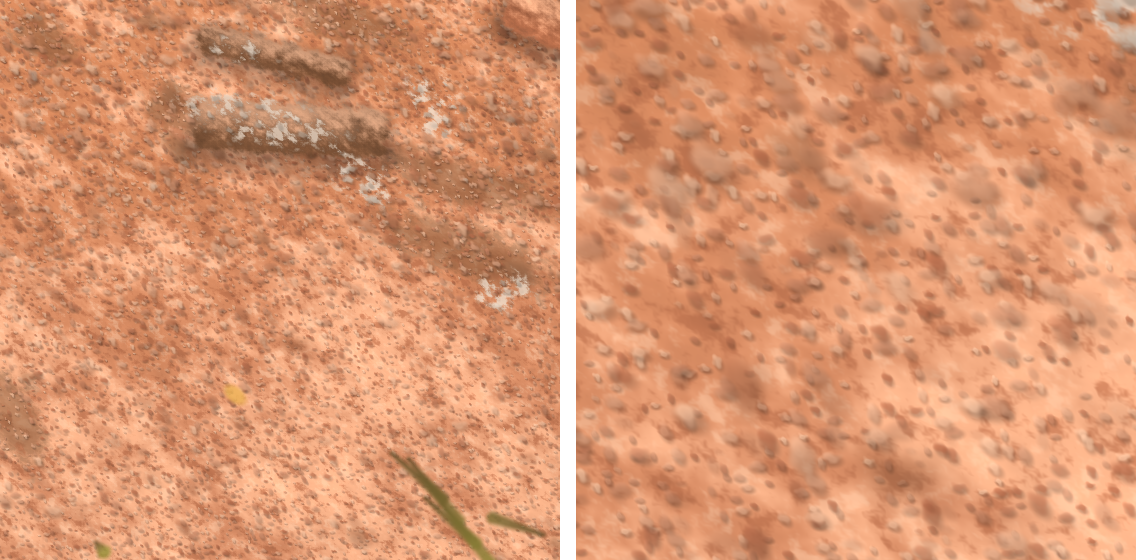
Left, the full canvas; right, a detail of the centre.
Reproduce this texture procedurally as a WebGL 1 fragment shader.

```glsl
precision highp float;
// Dry red earth strewn with slanted grit and pebbles, weathered slabs with
// pale mineral chips, and a few blades of grass. Layered sines tint the soil;
// cellular scatter at several scales places the shaded stones.
uniform vec2 u_resolution;

const vec3 SOIL = vec3(0.89, 0.58, 0.42);
const vec3 SOIL_LIGHT = vec3(0.96, 0.69, 0.53);
const vec3 SOIL_ORANGE = vec3(0.88, 0.56, 0.38);
const vec3 SOIL_DARK = vec3(0.74, 0.44, 0.30);
const vec3 CLAY = vec3(0.80, 0.60, 0.47);
const vec3 BROWN = vec3(0.53, 0.35, 0.23);
const vec3 RUST = vec3(0.73, 0.42, 0.29);
const vec3 CREAM = vec3(1.00, 0.80, 0.66);
const vec3 CHIP_GREY = vec3(0.68, 0.60, 0.53);
const vec3 CHIP_WHITE = vec3(0.95, 0.88, 0.81);
const vec3 GRASS_DARK = vec3(0.38, 0.30, 0.16);
const vec3 GRASS_LIGHT = vec3(0.58, 0.56, 0.22);
const vec3 LEAF = vec3(0.93, 0.70, 0.34);
const vec2 LIGHT = vec2(-0.5, 0.86);
const float SLANT = -0.6;    // grain direction in radians
const float STRETCH = 1.7;   // length of stones against their width
const float SHADOW = 0.2;

vec3 hash3(vec2 p) {
  vec3 q = fract(p.xyx * vec3(0.1031, 0.1030, 0.0973));
  q += dot(q, q.yxz + 33.33);
  return fract((q.xxy + q.yzz) * q.zyx);
}
vec2 turn(vec2 p, float a) {
  return vec2(cos(a) * p.x + sin(a) * p.y, cos(a) * p.y - sin(a) * p.x);
}
// Warped sine octaves, roughly -1 to 1
float mottle(vec2 p) {
  float sum = 0.0, amp = 0.5;
  for (int i = 0; i < 5; i++) {
    p = turn(p, 0.9) * 1.8 + 1.7;
    sum += amp * sin(p.x + 1.5 * sin(p.y * 0.9)) * cos(0.7 * p.y + sin(p.x));
    amp *= 0.66;
  }
  return sum;
}
// One slanted, lit and shadowed stone per cell, present where density allows
vec3 stones(vec3 color, vec2 uv, float cells, float density, vec3 dark, vec3 pale) {
  vec2 p = turn(uv, 0.35) * cells + 40.0, base = floor(p);
  for (int i = 0; i < 9; i++) {
    vec2 cell = base + vec2(mod(float(i), 3.0), floor(float(i) / 3.0)) - 1.0;
    vec3 h = hash3(cell + cells), k = hash3(cell + cells * 2.0 + 19.0);
    float present = smoothstep(h.z - 0.1, h.z + 0.1, density);
    float radius = mix(0.3, 0.62, k.x * k.x);
    vec2 d = turn(p - cell - 0.15 - 0.7 * h.xy, -0.35);
    float angle = SLANT + (k.z - 0.5) * 1.2;
    vec2 shape = vec2(1.0, STRETCH) / radius;
    vec2 q = turn(d, angle) * shape;
    vec2 below = turn(d + LIGHT * radius * 0.4, angle) * shape;
    float edge = length(q) + 0.25 * sin(4.0 * q.x + 9.0 * k.y) * cos(3.0 * q.y + 5.0 * k.z);
    float relief = 1.0 + 0.1 * clamp(dot(d, LIGHT) / radius, -1.0, 1.0);
    color *= 1.0 - SHADOW * present * (1.0 - smoothstep(0.4, 1.4, length(below)));
    color = mix(color, mix(dark, pale, k.y) * relief, 0.7 * present * (1.0 - smoothstep(0.3, 1.2, edge)));
  }
  return color;
}
// Ragged soft ellipse: 1 inside, 0 outside
float blob(vec2 uv, vec2 center, vec2 size, float angle, float ragged) {
  return 1.0 - smoothstep(0.5, 1.15, length(turn(uv - center, angle) / size) + 0.4 * ragged);
}
// Rounded block with a dark foot and a sunlit crown
vec3 slab(vec3 color, vec2 uv, vec2 center, vec2 size, float angle, float ragged, vec3 foot, vec3 crown) {
  vec2 q = turn(uv - center, angle);
  float d = length(max(abs(q) - size + 0.02, 0.0)) - 0.02 + 0.008 * ragged;
  vec3 face = mix(foot, crown, smoothstep(-0.7, 0.9, q.y / size.y + 0.7 * ragged));
  color *= 1.0 - 0.3 * (1.0 - smoothstep(-0.01, 0.03, d + 0.3 * q.y));
  return mix(color, face * (1.0 + 0.16 * ragged), 0.92 * (1.0 - smoothstep(-0.006, 0.006, d)));
}
// Tapered blade from root along reach
vec3 blade(vec3 color, vec2 uv, vec2 root, vec2 reach, float width, float tint) {
  float t = clamp(dot(uv - root, reach) / dot(reach, reach), 0.0, 1.0);
  float gap = length(uv - root - reach * t) - width * (1.0 - 0.7 * t);
  return mix(color, mix(GRASS_DARK, GRASS_LIGHT, tint * (1.0 - t)), 0.8 * (1.0 - smoothstep(-0.006, 0.007, gap)));
}

void main() {
  vec2 uv = gl_FragCoord.xy / u_resolution, grain = turn(uv, SLANT) * vec2(1.0, 1.6);
  float broad = mottle(grain * 4.0), fine = mottle(grain * 18.0 + 7.0), lumps = mottle(grain * 40.0 + 3.0);
  float rough = smoothstep(0.15, 1.0, uv.y + 0.25 * broad - 0.1 * uv.x);

  // Soil: pink and smooth below, orange and rough above
  vec3 color = mix(SOIL_LIGHT, mix(SOIL, SOIL_ORANGE, rough), smoothstep(-0.5, 0.5, broad + 0.6 * fine + 0.7 * uv.y - 0.3));
  color = mix(color, SOIL_DARK, 0.7 * smoothstep(0.1, 0.8, lumps + 0.4 * fine));
  color = mix(color, CREAM, 0.5 * smoothstep(0.1, 0.8, -lumps - 0.4 * fine));
  float stain = blob(uv, vec2(0.84, 0.67), vec2(0.18, 0.045), -0.3, lumps)
    + blob(uv, vec2(0.84, 0.55), vec2(0.19, 0.055), -0.35, lumps)
    + blob(uv, vec2(0.08, 0.93), vec2(0.08, 0.04), -0.5, lumps)
    + blob(uv, vec2(0.60, 0.97), vec2(0.15, 0.045), -0.3, lumps)
    + blob(uv, vec2(0.32, 0.80), vec2(0.07, 0.05), -0.5, lumps)
    + blob(uv, vec2(0.03, 0.25), vec2(0.05, 0.10), 0.4, lumps);
  color = mix(color, BROWN, 0.55 * min(stain, 1.0));

  // Pebbles and grit, finest first
  color = stones(color, uv, 92.0, 0.5, RUST, CREAM);
  color = stones(color, uv, 54.0, 0.25 + 0.35 * rough, RUST, CREAM);
  color = stones(color, uv, 32.0, 0.08 + 0.35 * rough, SOIL_DARK, CREAM);
  color = stones(color, uv, 15.0, 0.03 + 0.15 * rough, BROWN, SOIL_LIGHT);
  color *= 1.0 - 0.07 * broad - 0.06 * fine;

  // Slabs and their mineral chips
  color = slab(color, uv, vec2(0.52, 0.77), vec2(0.17, 0.045), -0.06, lumps, BROWN * 0.9, CLAY);
  color = slab(color, uv, vec2(0.49, 0.90), vec2(0.14, 0.026), -0.24, lumps, BROWN * 0.9, CLAY);
  color = slab(color, uv, vec2(0.98, 0.96), vec2(0.08, 0.04), -0.4, lumps, SOIL_DARK, SOIL_LIGHT);
  float mineral = blob(uv, vec2(0.47, 0.785), vec2(0.14, 0.04), -0.2, lumps)
    + blob(uv, vec2(0.65, 0.68), vec2(0.065, 0.035), -0.5, lumps)
    + blob(uv, vec2(0.77, 0.81), vec2(0.06, 0.045), -0.6, lumps)
    + blob(uv, vec2(0.43, 0.91), vec2(0.05, 0.022), -0.2, lumps)
    + blob(uv, vec2(0.90, 0.48), vec2(0.055, 0.035), 0.2, lumps);
  color = mix(color, CHIP_WHITE, 0.75 * min(mineral, 1.0) * smoothstep(-0.15, 0.5, -lumps - 0.3 * fine));
  color = stones(color, uv, 46.0, 0.45 * mineral + 0.1 * rough - 0.06, CHIP_GREY, CHIP_WHITE);

  // Fallen leaf and grass
  color = mix(color, LEAF, 0.8 * blob(uv, vec2(0.42, 0.295), vec2(0.027, 0.016), -0.7, 0.0));
  for (int i = 0; i < 4; i++) {
    float n = float(i);
    color = blade(color, uv, vec2(0.88 - 0.03 * n, 0.04 * n - 0.01), vec2(-0.09, 0.11 - 0.03 * mod(n, 2.0)), 0.01, 0.9 - 0.2 * n);
  }
  color = blade(color, uv, vec2(0.88, 0.075), vec2(0.09, -0.03), 0.01, 0.4);
  color = blade(color, uv, vec2(0.185, 0.015), vec2(-0.013, 0.015), 0.012, 1.0);
  gl_FragColor = vec4(clamp(color, 0.0, 1.0), 1.0);
}
```
